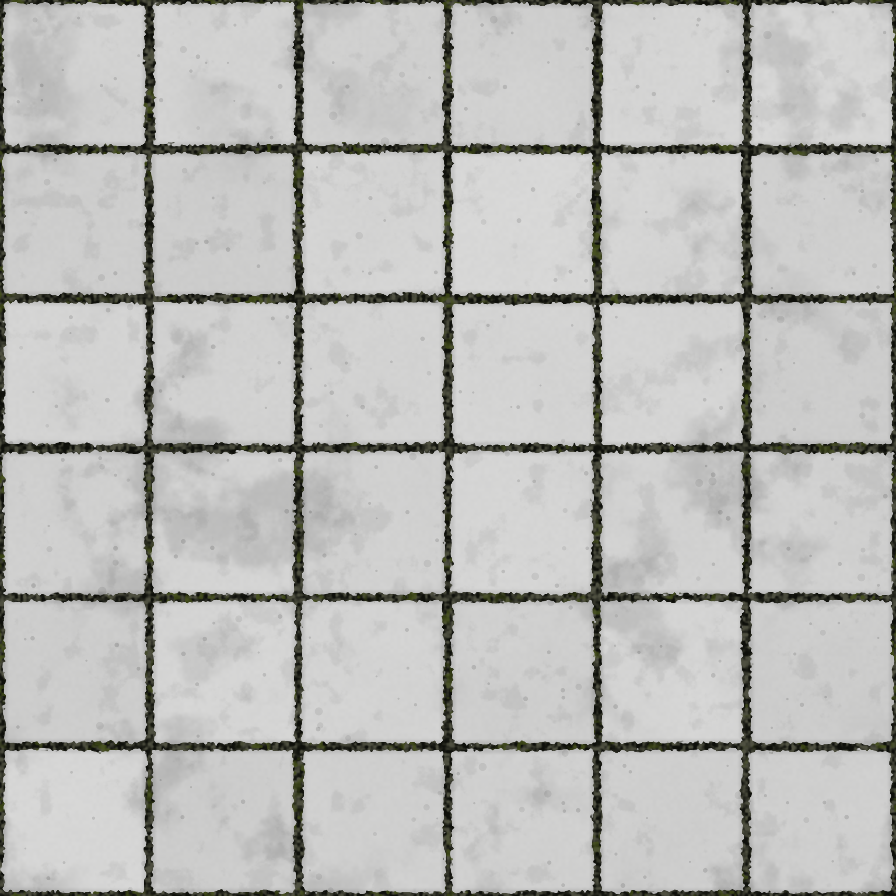
Reproduce this texture procedurally as a WebGL 2 fragment shader.

```glsl
#version 300 es
precision highp float;

#define CELLS 6.0
#define JOINT 0.054
#define CORNER 0.018
#define JITTER 0.008
#define RAGGED 0.050
#define TILE_TONE 0.822
#define TILE_VARIATION 0.045
#define STAIN_DEPTH 0.085
#define MOSS_DARK vec3(0.055, 0.060, 0.040)
#define MOSS_LIGHT vec3(0.310, 0.315, 0.255)
#define MOSS_GREEN vec3(0.270, 0.320, 0.090)

uniform vec2 u_resolution;
out vec4 outColor;

// Integer hash of a lattice point and a seed, in 0..1
float hash(vec2 cell, float seed) {
    uvec3 v = uvec3(cell, seed) * 1664525u + 1013904223u;
    v.x += v.y * v.z;
    v.y += v.z * v.x;
    v.z += v.x * v.y;
    v ^= v >> 16u;
    v.x += v.y * v.z;
    return float(v.x >> 8u) / 16777216.0;
}

// Value noise over the canvas that wraps after "period" cells
float noise(vec2 uv, vec2 period, float seed) {
    vec2 p = uv * period;
    vec2 i = floor(p), f = fract(p);
    f = f * f * (3.0 - 2.0 * f);
    vec2 a = mod(i, period), b = mod(i + 1.0, period);
    return mix(mix(hash(a, seed), hash(vec2(b.x, a.y), seed), f.x),
               mix(hash(vec2(a.x, b.y), seed), hash(b, seed), f.x), f.y);
}

float fbm(vec2 uv, float period, float seed) {
    float sum = 0.0, amplitude = 0.5;
    for (int octave = 0; octave < 5; octave++) {
        sum += amplitude * noise(uv, vec2(period), seed + float(octave));
        period *= 2.0;
        amplitude *= 0.55;
    }
    return sum / 1.055;
}

// Signed distance to the slab in cell units, positive inside the joint
float slabDistance(vec2 uv, vec2 cell) {
    vec2 shift = vec2(hash(cell, 1.0), hash(cell, 2.0)) - 0.5;
    vec2 p = fract(uv * CELLS) - 0.5 - shift * JITTER;
    p += (hash(cell, 3.0) - 0.5) * 0.018 * vec2(-p.y, p.x);
    vec2 q = abs(p) - (0.5 - 0.5 * JOINT - CORNER);
    return length(max(q, 0.0)) + min(max(q.x, q.y), 0.0) - CORNER;
}

// Sparse round pits, one candidate per lattice cell
float pits(vec2 uv, float period, float density, float seed) {
    vec2 p = uv * period;
    vec2 cell = mod(floor(p), period);
    vec2 center = 0.35 + 0.3 * vec2(hash(cell, seed), hash(cell, seed + 1.0));
    float size = mix(0.12, 0.32, hash(cell, seed + 2.0));
    float aa = period / u_resolution.y;
    float dot_ = 1.0 - smoothstep(size - aa * 0.5, size + aa * 0.5, length(fract(p) - center));
    return dot_ * step(hash(cell, seed + 3.0), density);
}

vec3 slabColor(vec2 uv, vec2 cell, float edge) {
    float tone = TILE_TONE + (hash(cell, 4.0) - 0.5) * TILE_VARIATION;

    // Cloudy stains gathered in some regions, with fine mottling
    float region = smoothstep(0.25, 0.75, noise(uv, vec2(7.0), 10.0));
    float cloud = smoothstep(0.46, 0.72, fbm(uv, 18.0, 20.0));
    float blotch = smoothstep(0.58, 0.74, fbm(uv, 40.0, 30.0));
    tone -= STAIN_DEPTH * (cloud * region + 0.5 * blotch);
    tone += (fbm(uv, 9.0, 40.0) - 0.5) * 0.03;
    tone += (noise(uv, vec2(256.0), 50.0) - 0.5) * 0.014;

    // Pits and a faint contact shade along the border
    tone -= 0.10 * pits(uv, 120.0, 0.018, 60.0);
    tone -= 0.06 * pits(uv, 66.0, 0.020, 70.0);
    tone -= 0.07 * smoothstep(-0.035, 0.0, edge);
    return vec3(tone) * vec3(1.0, 1.0, 0.997);
}

vec3 mossColor(vec2 uv) {
    float blades = 0.6 * noise(uv, vec2(330.0, 230.0), 80.0)
                 + 0.4 * noise(uv, vec2(210.0, 360.0), 81.0);
    vec3 color = mix(MOSS_DARK, MOSS_LIGHT, smoothstep(0.22, 0.82, blades));
    float green = smoothstep(0.5, 0.85, noise(uv, vec2(48.0), 82.0))
                * smoothstep(0.4, 0.8, noise(uv, vec2(240.0), 83.0));
    return mix(color, MOSS_GREEN, 0.75 * green);
}

void main() {
    vec2 uv = gl_FragCoord.xy / u_resolution;
    vec2 cell = mod(floor(uv * CELLS), CELLS);
    float edge = slabDistance(uv, cell);

    // Ragged growth: broad swelling, tufts and loose crumbs
    float growth = 0.25 * noise(uv, vec2(60.0), 90.0)
                 + 0.35 * noise(uv, vec2(170.0), 91.0)
                 + 0.40 * noise(uv, vec2(340.0), 92.0);
    float ragged = edge + (growth - 0.5) * RAGGED;
    float aa = 0.6 * CELLS / u_resolution.y;
    float moss = smoothstep(-aa, aa, ragged);

    vec3 color = mix(slabColor(uv, cell, edge), mossColor(uv), moss);
    outColor = vec4(color, 1.0);
}
```
